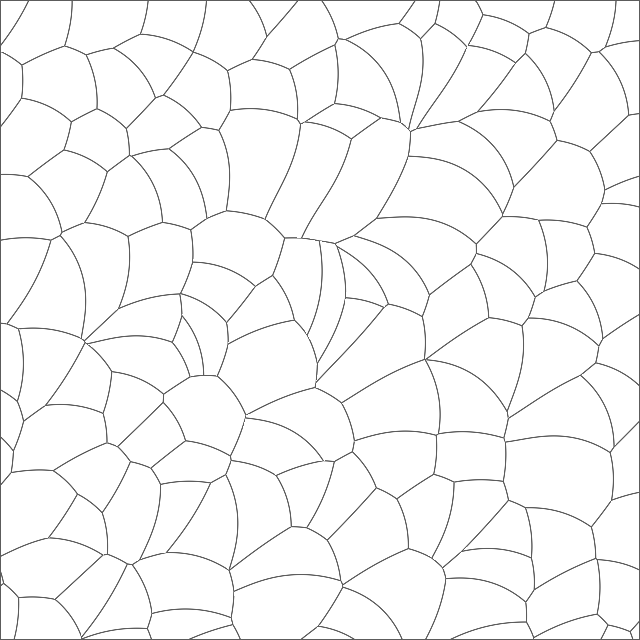
Write a three.js fragment shader that draws this pattern.

```glsl
// Thin dark outlines of irregular cells on white, with a hairline frame.
// Cellular noise whose distance shrinks toward the upper right, so the
// borders become circular arcs of similar radius that bulge up and right.

#define GRID 7.5            // grid squares across the canvas
#define SITES 2             // cell sites per grid square
#define BEND vec2(2.7, 2.5) // direction and strength of the bulge
#define REACH 0.27          // range beyond which sites fade out
#define LINE 0.0013         // line width
#define SOFT 0.00195        // width of the edge smoothing
#define INK 0.64            // line darkness
#define SEED 17.0

varying vec2 vUv;

vec2 hash2(vec2 p) {
  vec3 q = fract(vec3(p.xyx) * vec3(0.1031, 0.1030, 0.0973));
  q += dot(q, q.yzx + 33.33);
  return fract((q.xx + q.yz) * q.zy);
}

// Weighted distance to a site at offset v (x) and its gradient (yz).
vec3 bentDistance(vec2 v) {
  float r = max(length(v), 1e-5);
  vec2 dir = v / r;
  float weight = exp(-dot(BEND, v));
  float fade = pow(r / REACH, 4.0);
  vec2 slope = (1.0 + fade) * (BEND * r - dir) - 4.0 * fade * dir;
  return weight * vec3(r * (1.0 + fade), slope);
}

// Distance from p to the closest cell border, in canvas units.
float borderDistance(vec2 p) {
  vec2 square = floor(p * GRID);
  vec3 first = vec3(1e3, 0.0, 0.0);
  vec3 second = first;
  for (int j = -2; j <= 2; j++) {
    for (int i = -2; i <= 2; i++) {
      vec2 id = square + vec2(float(i), float(j));
      for (int n = 0; n < SITES; n++) {
        vec2 site = (id + hash2(id + SEED + 37.0 * float(n))) / GRID;
        vec3 d = bentDistance(site - p);
        if (d.x < first.x) {
          second = first;
          first = d;
        } else if (d.x < second.x) {
          second = d;
        }
      }
    }
  }
  // The gap between the two nearest, scaled to true length by its slope.
  return (second.x - first.x) / max(length(second.yz - first.yz), 1e-4);
}

void main() {
  float d = borderDistance(vUv);

  // Frame along the canvas edge.
  vec2 inset = min(vUv, 1.0 - vUv);
  d = min(d, abs(min(inset.x, inset.y) - 0.5 * LINE));

  // Line profile: coverage of a thin stroke under a soft filter.
  float inner = 0.5 * (SOFT - LINE);
  float outer = 0.5 * (SOFT + LINE);
  float stroke = 1.0 - smoothstep(inner, outer, d);
  gl_FragColor = vec4(vec3(1.0 - INK * stroke), 1.0);
}
```
